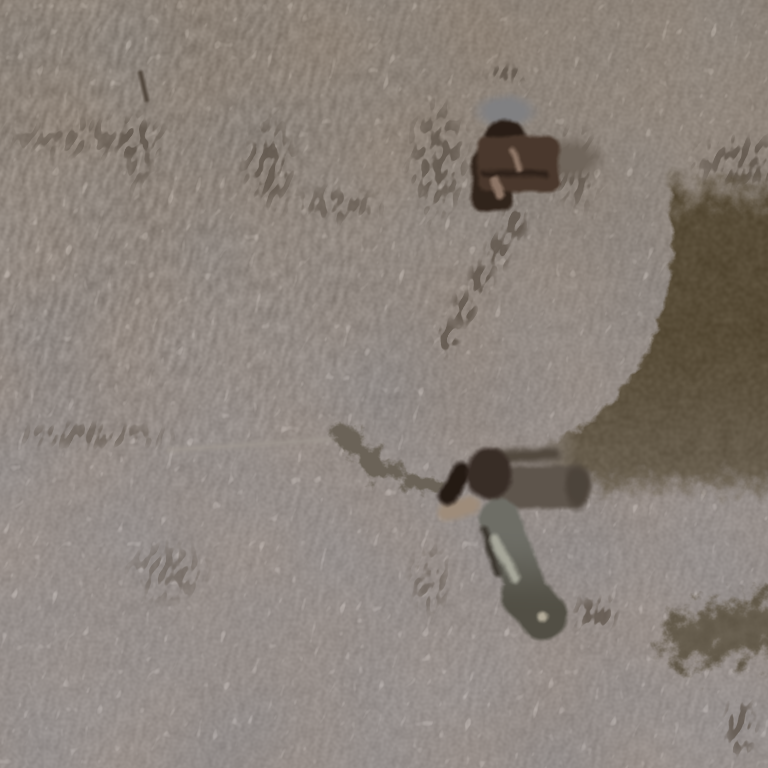
Write a WebGL 1 fragment shader that draws this texture.

```glsl
precision highp float;
uniform vec2 u_resolution;

vec2 gradientAt(vec2 cell) {
  vec3 h = fract(cell.xyx * vec3(0.1031, 0.103, 0.0973));
  h += dot(h, h.yzx + 33.33);
  float angle = 6.2832 * fract((h.x + h.y) * h.z);
  return vec2(cos(angle), sin(angle));
}

float noise(vec2 p) {
  vec2 i = floor(p), f = fract(p), e = vec2(1, 0);
  vec2 u = f * f * (3.0 - 2.0 * f);
  float a = dot(gradientAt(i), f);
  float b = dot(gradientAt(i + e), f - e);
  float c = dot(gradientAt(i + e.yx), f - e.yx);
  float d = dot(gradientAt(i + e.xx), f - e.xx);
  return mix(mix(a, b, u.x), mix(c, d, u.x), u.y);
}

float fbm(vec2 p) {
  float sum = 0.0, amp = 0.6;
  for (int i = 0; i < 4; i++) {
    sum += amp * noise(p);
    p = mat2(1.6, 1.2, -1.2, 1.6) * p + 7.3;
    amp *= 0.5;
  }
  return sum;
}

float capsule(vec2 p, vec2 a, vec2 b, float radius) {
  vec2 pa = p - a, ba = b - a;
  return length(pa - ba * clamp(dot(pa, ba) / dot(ba, ba), 0.0, 1.0)) - radius;
}

float ellipse(vec2 p, vec2 center, vec2 radii) {
  return (length((p - center) / radii) - 1.0) * min(radii.x, radii.y);
}

float box(vec2 p, vec2 center, vec2 halfSize, float corner) {
  vec2 q = abs(p - center) - halfSize + corner;
  return length(max(q, 0.0)) - corner;
}

vec3 paint(vec3 base, vec3 color, float dist, float blur) {
  float w = max(blur, 1.0 / u_resolution.y);
  return mix(color, base, smoothstep(-w, w, dist));
}

// Broken grime inside a soft ellipse
float grime(vec2 p, vec2 center, vec2 radii, float grain) {
  float body = 1.0 - smoothstep(0.3, 1.2, length((p - center) / radii));
  return body * smoothstep(0.02, 0.28, grain + 0.22 * body - 0.08);
}

vec3 plaster(vec2 p) {
  vec3 col = mix(vec3(0.585, 0.555, 0.54), vec3(0.55, 0.51, 0.47), smoothstep(0.25, 1.0, p.y));
  col += 0.03 * fbm(p * 5.0) + 0.012 * vec3(-1, 0, 1) * noise(p * 9.0);
  vec2 slant = vec2(p.x - 0.25 * p.y, p.y);
  float worn = (1.0 - smoothstep(0.2, 0.75, p.x)) * smoothstep(0.3, 0.6, p.y);
  col += noise(slant * vec2(140, 55)) * mix(0.045, 0.09, worn) + 0.035 * noise(p * 210.0);
  return col + 0.09 * smoothstep(0.32, 0.6, noise(slant * vec2(95, 60) + 31.0));
}

vec3 scuffs(vec3 col, vec2 p) {
  float g = noise(vec2(p.x - 0.3 * p.y, p.y) * vec2(120, 58)) + 0.4 * fbm(p * 40.0);
  float m = 0.7 * grime(p, vec2(0.12, 0.82), vec2(0.14, 0.03), g);
  m += grime(p, vec2(0.35, 0.785), vec2(0.04, 0.07), g);
  m += 0.8 * grime(p, vec2(0.44, 0.733), vec2(0.07, 0.028), g);
  m += grime(p, vec2(0.57, 0.79), vec2(0.045, 0.09), g);
  m += 0.7 * grime(p, vec2(0.18, 0.8), vec2(0.03, 0.06), g);
  m += grime(p, vec2(0.66, 0.904), vec2(0.035, 0.014), g);
  m += grime(p, vec2(0.75, 0.78), vec2(0.035, 0.06), g);
  m += grime(p, vec2(0.97, 0.79), vec2(0.08, 0.04), g);
  m += 0.7 * grime(p, vec2(0.12, 0.433), vec2(0.12, 0.02), g);
  m += 0.6 * grime(p, vec2(0.22, 0.255), vec2(0.06, 0.045), g);
  m += 0.7 * grime(p, vec2(0.56, 0.245), vec2(0.03, 0.05), g);
  m += grime(p, vec2(0.775, 0.2), vec2(0.035, 0.03), g);
  m += grime(p, vec2(0.963, 0.055), vec2(0.025, 0.05), g);
  // Diagonal trail below the socket
  for (int i = 0; i < 5; i++) {
    vec2 c = mix(vec2(0.67, 0.71), vec2(0.583, 0.56), float(i) / 4.0);
    m += 1.2 * grime(p, c, vec2(0.02, 0.028), g + 0.06);
  }
  col = mix(col, vec3(0.35, 0.31, 0.27), 0.72 * min(m, 1.0));
  return paint(col, vec3(0.33, 0.29, 0.25), capsule(p, vec2(0.183, 0.905), vec2(0.191, 0.87), 0.003), 0.003);
}

vec3 stains(vec3 col, vec2 p, float rough) {
  float bare = smoothstep(-0.003, 0.004, ellipse(p, vec2(0.651, 0.688), vec2(0.224, 0.276)) + 0.012 * rough);
  float y = p.y + 0.045 * rough;
  bare *= smoothstep(0.69, 0.76, p.x) * smoothstep(0.345, 0.395, y) * (1.0 - smoothstep(0.715, 0.785, y));
  vec3 brown = mix(vec3(0.4, 0.36, 0.295), vec3(0.34, 0.295, 0.215), smoothstep(0.38, 0.58, p.y));
  col = mix(col, brown + 0.05 * rough + 0.035 * noise(p * 150.0), bare);
  float corner = capsule(p, vec2(0.9, 0.17), vec2(1.02, 0.19), 0.035);
  col = paint(col, vec3(0.4, 0.365, 0.305) + 0.07 * rough, corner + 0.06 * rough, 0.016);
  float chip = min(capsule(p, vec2(0.445, 0.44), vec2(0.495, 0.392), 0.014),
                   capsule(p, vec2(0.495, 0.39), vec2(0.565, 0.368), 0.007));
  col = paint(col, vec3(0.42, 0.39, 0.345), chip + 0.035 * rough, 0.006);
  return paint(col, vec3(0.62, 0.59, 0.56), capsule(p, vec2(0.22, 0.414), vec2(0.43, 0.428), 0.002), 0.006);
}

vec3 socket(vec3 col, vec2 p) {
  col = paint(col, vec3(0.5, 0.5, 0.51), ellipse(p, vec2(0.658, 0.855), vec2(0.034, 0.019)), 0.009);
  col = paint(col, vec3(0.44, 0.4, 0.36), ellipse(p, vec2(0.743, 0.793), vec2(0.035, 0.023)), 0.012);
  col = paint(col, vec3(0.16, 0.115, 0.085), ellipse(p, vec2(0.657, 0.822), vec2(0.026, 0.022)), 0.004);
  col = paint(col, vec3(0.19, 0.14, 0.105), box(p, vec2(0.641, 0.765), vec2(0.026, 0.04), 0.015), 0.004);
  col = paint(col, vec3(0.29, 0.22, 0.175), box(p, vec2(0.675, 0.787), vec2(0.053, 0.036), 0.013), 0.004);
  col = paint(col, vec3(0.18, 0.13, 0.1), capsule(p, vec2(0.63, 0.775), vec2(0.71, 0.773), 0.004), 0.005);
  float glint = min(capsule(p, vec2(0.668, 0.803), vec2(0.676, 0.779), 0.004),
                    capsule(p, vec2(0.645, 0.766), vec2(0.65, 0.746), 0.006));
  return paint(col, vec3(0.55, 0.46, 0.4), glint, 0.004);
}

vec3 hook(vec3 col, vec2 p) {
  col = paint(col, vec3(0.32, 0.285, 0.245), capsule(p, vec2(0.65, 0.405), vec2(0.72, 0.408), 0.009), 0.008);
  col = paint(col, vec3(0.37, 0.335, 0.3), capsule(p, vec2(0.66, 0.365), vec2(0.738, 0.366), 0.028), 0.005);
  col = paint(col, vec3(0.3, 0.265, 0.23), ellipse(p, vec2(0.752, 0.367), vec2(0.016, 0.028)), 0.006);
  col = paint(col, vec3(0.62, 0.55, 0.48), capsule(p, vec2(0.582, 0.335), vec2(0.612, 0.342), 0.012), 0.007);
  col = paint(col, vec3(0.14, 0.1, 0.075), capsule(p, vec2(0.583, 0.355), vec2(0.602, 0.385), 0.012), 0.005);
  col = paint(col, vec3(0.22, 0.175, 0.15), ellipse(p, vec2(0.637, 0.383), vec2(0.029, 0.033)), 0.005);
  float stem = min(capsule(p, vec2(0.65, 0.325), vec2(0.685, 0.235), 0.026),
                   capsule(p, vec2(0.683, 0.225), vec2(0.708, 0.198), 0.031));
  col = paint(col, mix(vec3(0.32, 0.31, 0.27), vec3(0.43, 0.43, 0.4), smoothstep(0.2, 0.31, p.y)), stem, 0.004);
  col = paint(col, vec3(0.23, 0.21, 0.18), capsule(p, vec2(0.63, 0.31), vec2(0.648, 0.255), 0.004), 0.005);
  col = paint(col, vec3(0.65, 0.65, 0.6), capsule(p, vec2(0.643, 0.298), vec2(0.671, 0.248), 0.006), 0.005);
  return paint(col, vec3(0.7, 0.67, 0.6), length(p - vec2(0.707, 0.197)) - 0.006, 0.004);
}

void main() {
  vec2 p = gl_FragCoord.xy / u_resolution;
  float rough = fbm(p * 45.0);
  vec3 col = stains(scuffs(plaster(p), p), p, rough);
  vec2 q = p + 0.005 * vec2(rough, fbm(p * 38.0 + 19.0));
  gl_FragColor = vec4(hook(socket(col, q), q), 1.0);
}
```
